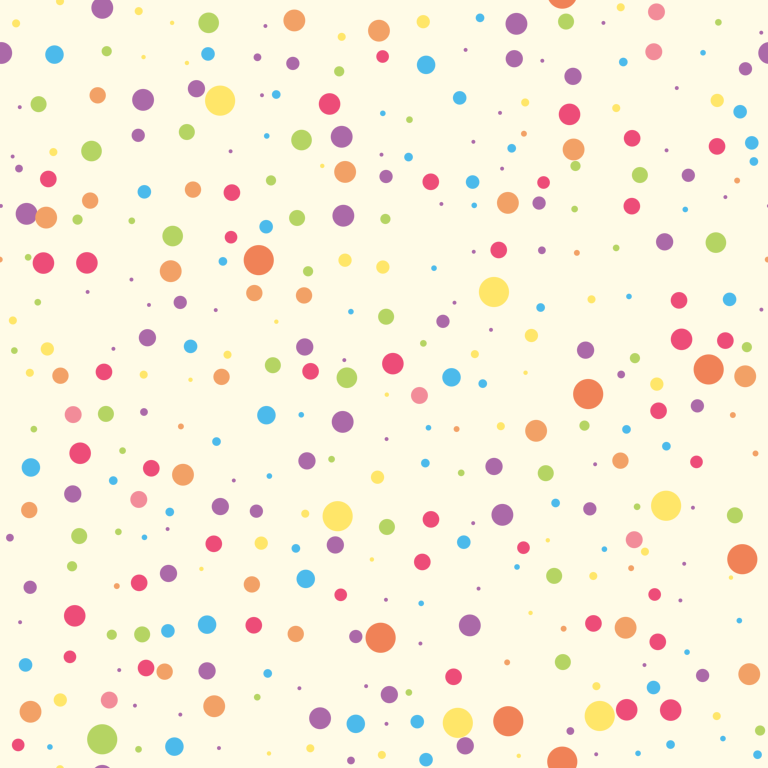
This pattern is drawn by a three.js fragment shader. Its source:

```glsl
// Seamless confetti of flat coloured discs scattered over a cream ground.
varying vec2 vUv;

const float CELLS = 19.0;       // discs per side, one in each cell
const float WARP_PERIOD = 5.0;  // noise repeats per side
const float EDGE = 0.001;       // half width of the soft rim

const vec3 CREAM  = vec3(1.00, 0.984, 0.906);
const vec3 PURPLE = vec3(0.67, 0.41, 0.66);
const vec3 RED    = vec3(0.93, 0.30, 0.47);
const vec3 SALMON = vec3(0.95, 0.55, 0.60);
const vec3 BLUE   = vec3(0.30, 0.73, 0.92);
const vec3 YELLOW = vec3(1.00, 0.90, 0.41);
const vec3 GREEN  = vec3(0.71, 0.83, 0.39);
const vec3 ORANGE = vec3(0.95, 0.63, 0.40);
const vec3 RUST   = vec3(0.94, 0.51, 0.34);

float hash(vec2 p) {
  vec3 q = fract(vec3(p.xyx) * 0.1031 + 0.137);
  q += dot(q, q.yzx + 33.33);
  return fract((q.x + q.y) * q.z);
}

// Whole number wrapped into 0 .. period - 1
vec2 wrap(vec2 v, float period) {
  return floor(mod(v + 0.5, period));
}

// Gradient noise that repeats after "period" units
float cornerSlope(vec2 corner, vec2 offset, float period, float seed) {
  float angle = 6.2832 * hash(wrap(corner, period) + seed);
  return dot(vec2(cos(angle), sin(angle)), offset);
}

float gradientNoise(vec2 p, float period, float seed) {
  vec2 i = floor(p), f = p - i;
  vec2 u = f * f * f * (f * (f * 6.0 - 15.0) + 10.0);
  vec2 e = vec2(1.0, 0.0);
  float low = mix(cornerSlope(i, f, period, seed),
                  cornerSlope(i + e.xy, f - e.xy, period, seed), u.x);
  float high = mix(cornerSlope(i + e.yx, f - e.yx, period, seed),
                   cornerSlope(i + e.xx, f - e.xx, period, seed), u.x);
  return mix(low, high, u.y);
}

// Reversible shuffle: every cell receives a different rank
float shuffledRank(vec2 cell) {
  for (int i = 0; i < 4; i++) {
    float turn = float(i) * 7.0 + 40.0;
    cell.x += floor(CELLS * hash(vec2(cell.y, turn)));
    cell = wrap(cell, CELLS);
    cell.y += floor(CELLS * hash(vec2(turn + 31.0, cell.x)));
    cell = wrap(cell, CELLS);
  }
  return cell.x + CELLS * cell.y + 0.5;
}

// Gives the next "count" ranks this colour and radius (thousandths of the canvas)
void deal(inout float rank, inout vec4 disc, float count, vec3 color, float radius) {
  if (rank > 0.0 && rank < count) disc = vec4(color, radius * 0.001);
  rank -= count;
}

// Colour in rgb, radius in a
vec4 discKind(float rank) {
  vec4 disc = vec4(PURPLE, 0.0025);  // the remaining ranks are tiny specks
  deal(rank, disc, 11.0, PURPLE, 14.2);
  deal(rank, disc, 16.0, PURPLE, 11.2);
  deal(rank, disc, 14.0, PURPLE, 8.6);
  deal(rank, disc, 8.0, PURPLE, 5.0);
  deal(rank, disc, 10.0, RED, 14.0);
  deal(rank, disc, 22.0, RED, 10.8);
  deal(rank, disc, 9.0, RED, 8.2);
  deal(rank, disc, 7.0, SALMON, 11.0);
  deal(rank, disc, 9.0, BLUE, 12.0);
  deal(rank, disc, 15.0, BLUE, 8.8);
  deal(rank, disc, 20.0, BLUE, 5.6);
  deal(rank, disc, 20.0, BLUE, 3.6);
  deal(rank, disc, 6.0, YELLOW, 19.6);
  deal(rank, disc, 10.0, YELLOW, 8.6);
  deal(rank, disc, 22.0, YELLOW, 5.2);
  deal(rank, disc, 15.0, YELLOW, 2.8);
  deal(rank, disc, 1.0, GREEN, 19.6);
  deal(rank, disc, 6.0, GREEN, 13.4);
  deal(rank, disc, 15.0, GREEN, 10.4);
  deal(rank, disc, 13.0, GREEN, 6.6);
  deal(rank, disc, 18.0, GREEN, 4.3);
  deal(rank, disc, 14.0, ORANGE, 14.2);
  deal(rank, disc, 12.0, ORANGE, 10.6);
  deal(rank, disc, 12.0, ORANGE, 3.8);
  deal(rank, disc, 7.0, RUST, 19.6);
  return disc;
}

// Disc centre within its cell: a broad drift plus jitter limited by the radius
vec2 discCentre(vec2 cell, float cellRadius) {
  vec2 p = (cell + 0.5) * WARP_PERIOD / CELLS;
  vec2 drift = vec2(gradientNoise(p, WARP_PERIOD, 3.0), gradientNoise(p, WARP_PERIOD, 57.0));
  vec2 jitter = vec2(hash(cell + 11.0), hash(cell + 83.0)) * 2.0 - 1.0;
  return 0.5 + drift + jitter * max(0.42 - cellRadius, 0.12);
}

void main() {
  vec2 p = vUv * CELLS;
  vec2 home = floor(p);
  vec3 color = CREAM;
  for (int y = -1; y <= 1; y++) {
    for (int x = -1; x <= 1; x++) {
      vec2 place = home + vec2(float(x), float(y));
      vec2 cell = wrap(place, CELLS);
      vec4 disc = discKind(shuffledRank(cell));
      vec2 centre = place + discCentre(cell, disc.a * CELLS);
      float gap = length(p - centre) / CELLS - disc.a;
      color = mix(color, disc.rgb, 1.0 - smoothstep(-EDGE, EDGE, gap));
    }
  }
  gl_FragColor = vec4(color, 1.0);
}
```
